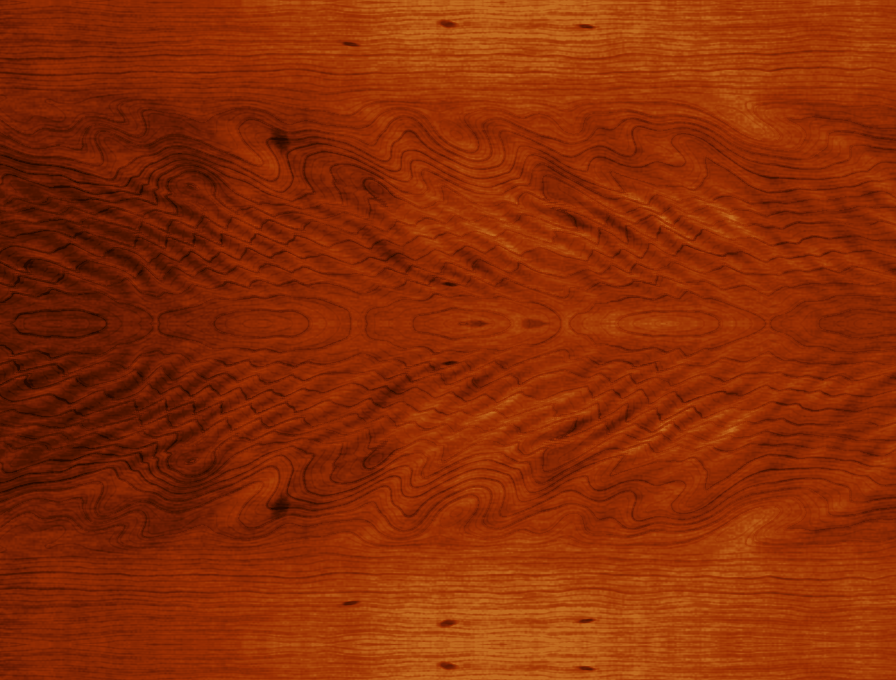
This texture is drawn by a WebGL 2 fragment shader. Its source:

```glsl
#version 300 es
precision highp float;
// Mirror-matched curly cherry veneer: a folded height field is sliced into growth rings.
// Slanted ripples and stretched swirls bend the rings; a tone value combining broad light,
// sheen, pores and dark flecks is then coloured through a warm ramp.

uniform vec2 u_resolution;
out vec4 fragColor;

const float TAU = 6.28318;
const float MIRROR_Y = 0.524;    // height of the central seam
const float LEAF_HEIGHT = 0.472; // distance from one seam to the next

float hash(vec2 p) {
    vec3 q = fract(vec3(p.xyx) * 0.1031);
    q += dot(q, q.yzx + 33.33);
    return fract((q.x + q.y) * q.z);
}

float noise(vec2 p) {
    vec2 cell = floor(p), f = fract(p);
    f = f * f * (3.0 - 2.0 * f);
    float low = mix(hash(cell), hash(cell + vec2(1, 0)), f.x);
    float high = mix(hash(cell + vec2(0, 1)), hash(cell + vec2(1, 1)), f.x);
    return mix(low, high, f.y);
}

// Layered noise, centred on zero
float fbm(vec2 p, int octaves) {
    float sum = 0.0, gain = 0.5;
    for (int i = 0; i < octaves; i++) {
        sum += gain * (noise(p) - 0.5);
        p = p * 2.03 + 17.3;
        gain *= 0.5;
    }
    return sum;
}

// 1 between two limits, with soft borders
float band(float v, float start, float end, float soft) {
    return smoothstep(start - soft, start + soft, v) * (1.0 - smoothstep(end - soft, end + soft, v));
}

// Thin contour at each whole value; width is a share of the canvas height
float contour(float v, float width) {
    float slope = max(length(vec2(dFdx(v), dFdy(v))) * u_resolution.y, 8.0);
    float dist = abs(fract(v + 0.5) - 0.5) / slope;
    float pixel = 1.0 / u_resolution.y;
    return 1.0 - smoothstep(width * 0.2, width + 0.6 * pixel, dist);
}

// Ragged elongated mark
float fleck(vec2 p, vec2 centre, vec2 size) {
    vec2 q = (p - centre) / size;
    q.y += 0.5 * q.x;
    return 1.0 - smoothstep(0.35, 1.1, length(q) + 0.7 * fbm(p * 70.0, 3));
}

vec3 cherryRamp(float t) {
    vec3 c = mix(vec3(0.15, 0.03, 0.0), vec3(0.31, 0.08, 0.0), smoothstep(-0.35, 0.0, t));
    c = mix(c, vec3(0.42, 0.11, 0.01), clamp(t * 5.0, 0.0, 1.0));
    c = mix(c, vec3(0.52, 0.15, 0.01), clamp(t * 5.0 - 1.0, 0.0, 1.0));
    c = mix(c, vec3(0.60, 0.18, 0.01), clamp(t * 5.0 - 2.0, 0.0, 1.0));
    c = mix(c, vec3(0.65, 0.25, 0.03), clamp(t * 5.0 - 3.0, 0.0, 1.0));
    return mix(c, vec3(0.75, 0.41, 0.12), clamp(t * 4.0 - 3.2, 0.0, 1.0));
}

// Broad light: dark left middle, bright outer strips
float broadLight(float x, float d) {
    float light = mix(0.04, 0.58, smoothstep(-0.12, 0.8, x));
    light += 0.24 * smoothstep(0.27, 0.38, d);
    light += 0.17 * smoothstep(0.34, 0.46, d) * band(x, 0.3, 0.98, 0.16);
    light += 0.12 * smoothstep(0.04, 0.0, d) * band(x, 0.35, 1.1, 0.1);
    return light - 0.12 * smoothstep(1.05, 1.32, x);
}

void main() {
    vec2 p = gl_FragCoord.xy / u_resolution.y;
    float d = LEAF_HEIGHT - abs(abs(p.y - MIRROR_Y) - LEAF_HEIGHT);
    vec2 q = vec2(p.x, d);

    // Slanted axes: along and across the figure, gently warped
    vec2 bend = 0.035 * vec2(fbm(q * 9.0, 2), fbm(q * 9.0 + 40.0, 2));
    float along = 0.82 * q.x - 0.57 * d + bend.x;
    float across = 0.57 * q.x + 0.82 * d + bend.y;
    float rightFade = 1.0 - 0.5 * smoothstep(0.95, 1.25, q.x);
    float curl = band(d, 0.18, 0.31, 0.035) * rightFade;
    float ripple = band(d, 0.045, 0.21, 0.04);
    float straight = smoothstep(0.29, 0.36, d);

    // Ring height field: lens shapes on the seam, swirls, ripples, loose waviness
    float lens = 0.09 * abs(fract((q.x - 0.98) / 0.3 + 0.5) - 0.5);
    float height = sqrt(d * d + lens * lens);
    float swirl = fbm(vec2(along * 7.0, across * 15.0) + 4.0, 2);
    float phase = TAU * across / 0.031 + 11.0 * fbm(q * vec2(5.0, 10.0), 3);
    float wave = sin(phase + 0.6 * sin(phase));
    float uneven = 0.4 + 1.2 * noise(q * vec2(6.0, 14.0) + 70.0);
    height += 0.24 * curl * swirl + 0.006 * ripple * rightFade * uneven * wave;
    height += 0.03 * smoothstep(0.0, 0.06, d) * fbm(q * vec2(4.0, 10.0) + 31.0, 3);
    height += 0.012 * (1.0 - straight) * fbm(vec2(along * 14.0, across * 34.0), 2);
    height += 0.010 * straight * fbm(q * vec2(16.0, 22.0), 3);

    // Rings, with a soft shadow on one side of each
    float rings = height * 46.0;
    float strength = 0.2 + 1.2 * noise(vec2(along * 12.0, across * 25.0));
    float tone = broadLight(q.x, d) + 0.03;
    tone -= mix(0.22, 0.17, straight) * strength * contour(rings, 0.0022);
    tone -= mix(0.08, 0.14, straight) * contour(height * 130.0, 0.0013);
    tone -= 0.12 * (1.0 - straight) * (pow(fract(rings), 3.0) - 0.25);

    // Slanted sheen, cloudy patches and pores
    float figured = (1.0 - straight) * smoothstep(0.015, 0.09, d);
    tone += 0.16 * ripple * uneven * sin(phase + 1.3);
    tone += 0.40 * figured * fbm(vec2(along * 5.0, across * 19.0) + 9.0, 3);
    tone += 0.42 * figured * fbm(vec2(along * 15.0, across * 40.0) + 23.0, 3);
    tone += 0.45 * curl * swirl;
    tone += 0.26 * fbm(q * vec2(8.0, 5.0) + 50.0, 3);
    tone += 0.24 * straight * fbm(q * vec2(22.0, 4.0) + 90.0, 3);
    tone += 0.28 * fbm(q * vec2(14.0, 90.0) + 12.0, 3);
    tone += 0.17 * (noise(q * vec2(80.0, 360.0)) - 0.5) + 0.13 * (noise(q * 300.0) - 0.5);

    // Mineral flecks and small knots
    float marks = fleck(q, vec2(0.658, 0.441), vec2(0.021, 0.006));
    marks += fleck(q, vec2(0.663, 0.058), vec2(0.016, 0.004));
    marks += fleck(q, vec2(0.515, 0.411), vec2(0.018, 0.004));
    marks += fleck(q, vec2(0.862, 0.437), vec2(0.016, 0.004));
    marks += 0.7 * fleck(q, vec2(0.705, 0.0), vec2(0.020, 0.006));
    marks += 0.6 * fleck(q, vec2(0.790, 0.0), vec2(0.028, 0.007));
    marks += 0.6 * fleck(q, vec2(0.411, 0.270), vec2(0.018, 0.020));
    tone -= 0.7 * min(marks, 1.0);

    fragColor = vec4(cherryRamp(tone), 1.0);
}
```
